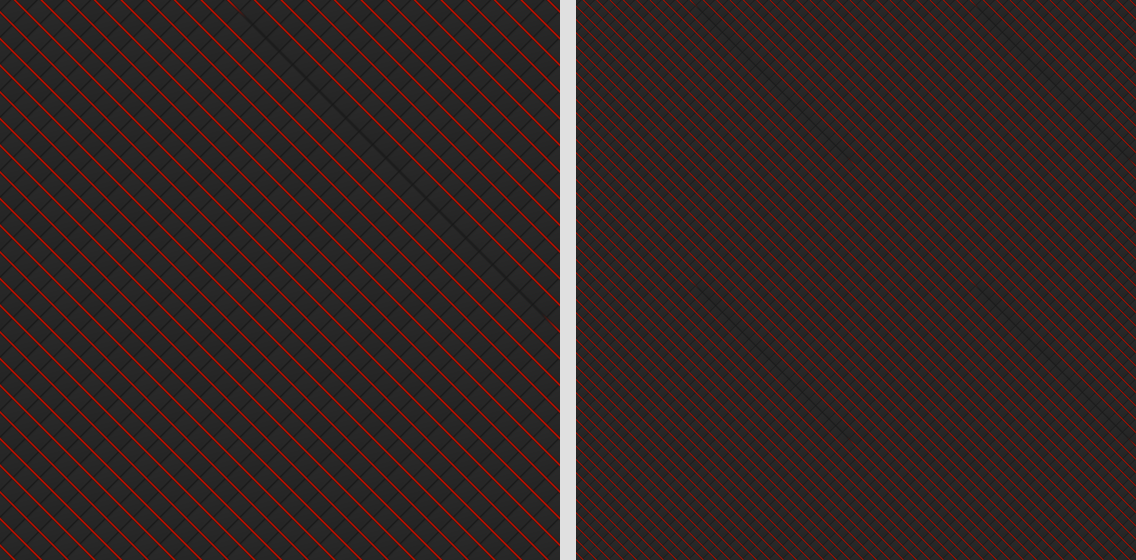
Left, the tile; right, the same tile 2 across and 2 down.
This pattern is drawn by a three.js fragment shader. Its source:

```glsl
// Charcoal quilted diamonds crossed by thin red diagonal piping, with one worn strand.
varying vec2 vUv;

const float REPEATS = 21.0;
const vec2 OFFSET = vec2(0.55, 0.4);
const float WORN_STRAND = 29.0;
const vec3 CHARCOAL = vec3(0.152, 0.152, 0.152);
const vec3 SHADOW = vec3(0.09, 0.09, 0.09);
const vec3 RED = vec3(0.73, 0.065, 0.0);

float hash(vec2 cell) {
  vec3 p = fract(vec3(cell.xyx) * 0.1031);
  p += dot(p, p.yzx + 33.33);
  return fract((p.x + p.y) * p.z);
}

// Signed distance to the nearest whole number, in repeats.
float toLine(float x) {
  return x - floor(x + 0.5);
}

// Soft stripe of a given half width around zero.
float stripe(float d, float halfWidth, float blur) {
  return clamp((halfWidth - abs(d)) / blur + 0.5, 0.0, 1.0);
}

// Padded cell: gentle slope, slight tone change, darker rim.
vec3 padding(vec2 grid) {
  vec2 f = fract(grid);
  float tone = hash(mod(floor(grid), REPEATS)) - 0.5;
  float slope = 0.014 * (0.5 - f.y) + 0.008 * (f.x - 0.5);
  vec2 rim = smoothstep(0.0, 0.16, min(f, 1.0 - f));
  return CHARCOAL + slope + 0.008 * tone - 0.014 * (1.0 - rim.x * rim.y);
}

// Fades one strand away, restoring it at the canvas border so it wraps.
float strandCover(float strand, vec2 uv) {
  float worn = 1.0 - step(0.5, abs(strand - WORN_STRAND));
  return 1.0 - worn * smoothstep(0.0, 0.035, 1.0 - max(uv.x, uv.y));
}

void main() {
  // x crosses the red strands, y crosses the dark seams.
  vec2 grid = REPEATS * vec2(vUv.x + vUv.y, vUv.x - vUv.y) - OFFSET;
  vec2 pixel = fwidth(grid);
  vec2 d = vec2(toLine(grid.x), toLine(grid.y));
  vec3 color = padding(grid);

  // Dark seam with a faint lit lip
  float lip = stripe(d.y + 0.09, 0.03, max(0.05, 0.6 * pixel.y));
  float seam = stripe(d.y, 0.03, max(0.05, 0.6 * pixel.y));
  color += 0.012 * lip;
  color = mix(color, SHADOW, 0.8 * seam);

  // Groove beneath each strand, then the red strand
  float groove = stripe(d.x, 0.07, max(0.06, 0.6 * pixel.x));
  float piping = stripe(d.x, 0.045, max(0.055, 0.6 * pixel.x));
  float cover = strandCover(floor(grid.x + 0.5), vUv);
  color = mix(color, SHADOW, groove * mix(0.5, 0.9, cover));
  color = mix(color, RED, piping * cover);

  gl_FragColor = vec4(color, 1.0);
}
```
